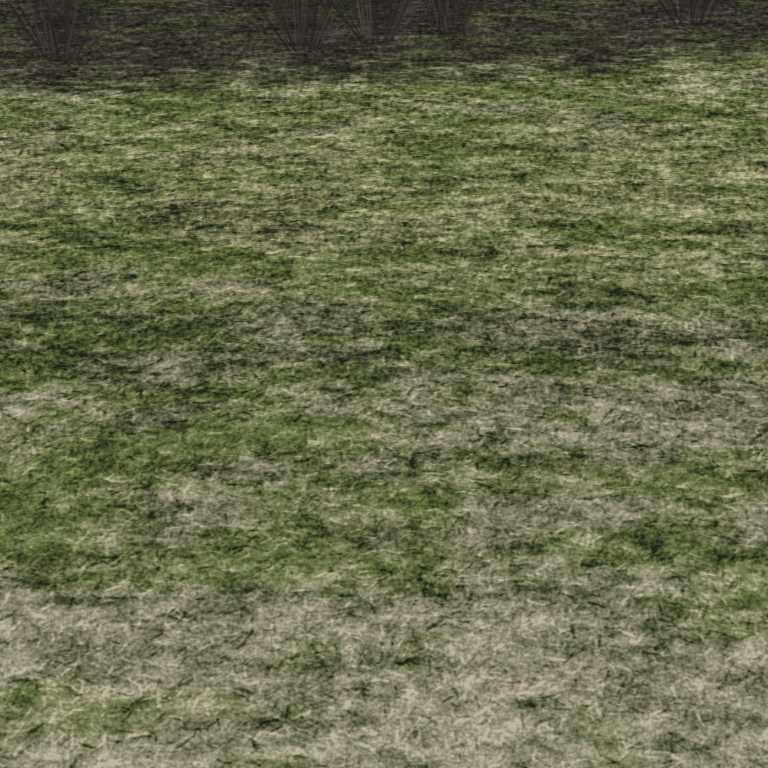
Reproduce this texture procedurally as a Shadertoy shader.

```glsl
// Sloping meadow of green and withered grass, with bare soil and shrubs along the top.

const vec3 GRASS_DARK   = vec3(0.12, 0.14, 0.10);
const vec3 GRASS_MID    = vec3(0.36, 0.405, 0.225);
const vec3 GRASS_LIGHT  = vec3(0.57, 0.62, 0.40);
const vec3 STRAW_DARK   = vec3(0.18, 0.18, 0.14);
const vec3 STRAW_MID    = vec3(0.47, 0.465, 0.37);
const vec3 STRAW_LIGHT  = vec3(0.74, 0.71, 0.61);
const vec3 SOIL_DARK    = vec3(0.08, 0.08, 0.07);
const vec3 SOIL_MID     = vec3(0.22, 0.21, 0.18);
const vec3 SOIL_LIGHT   = vec3(0.42, 0.39, 0.34);
const vec3 MOSS_YELLOW  = vec3(0.52, 0.53, 0.32);
const vec3 TWIG_DARK    = vec3(0.13, 0.12, 0.12);
const vec3 TWIG_LIGHT   = vec3(0.32, 0.29, 0.27);

vec2 hash2(vec2 p) {
    vec3 q = fract(p.xyx * vec3(0.1031, 0.1030, 0.0973));
    q += dot(q, q.yzx + 33.33);
    return fract((q.xx + q.yz) * q.zy);
}

float cornerSlope(vec2 cell, vec2 offset) {
    float angle = 6.2832 * hash2(cell).x;
    return dot(vec2(cos(angle), sin(angle)), offset);
}

// Gradient noise, roughly -1 to 1
float gradientNoise(vec2 p) {
    vec2 i = floor(p), f = fract(p), e = vec2(1.0, 0.0);
    vec2 u = f * f * f * (f * (f * 6.0 - 15.0) + 10.0);
    float low = mix(cornerSlope(i, f), cornerSlope(i + e, f - e), u.x);
    float high = mix(cornerSlope(i + e.yx, f - e.yx), cornerSlope(i + 1.0, f - 1.0), u.x);
    return 1.5 * mix(low, high, u.y);
}

float fbm(vec2 p, int octaves) {
    float sum = 0.0, amplitude = 0.6;
    for (int i = 0; i < octaves; i++) {
        sum += amplitude * gradientNoise(p);
        p = mat2(1.9, 0.5, -0.5, 1.9) * p + 17.3;
        amplitude *= 0.6;
    }
    return sum;
}

// One bent blade per cell; returns signed light and shade
float blades(vec2 p, float seed, float halfWidth, float blur) {
    vec2 cell = floor(p);
    float shade = 0.0;
    for (int k = 0; k < 9; k++) {
        vec2 id = cell + vec2(k % 3, k / 3) - 1.0;
        vec2 place = hash2(id + seed), look = hash2(id + seed + 51.7);
        vec2 q = p - id - place;
        float angle = 0.6 + 2.6 * (look.x - 0.5);
        q = mat2(cos(angle), -sin(angle), sin(angle), cos(angle)) * q;
        q.y += (look.y - 0.5) * 1.2 * q.x * q.x;
        float away = length(vec2(max(abs(q.x) - 0.32, 0.0), q.y));
        float cover = 1.0 - smoothstep(halfWidth - blur, halfWidth + blur, away);
        shade += cover * (fract(look.y * 7.0 + place.x) - 0.5);
    }
    return shade * min(1.0, halfWidth / blur);
}

vec3 ramp(vec3 dark, vec3 mid, vec3 light, float tone) {
    float t = clamp(tone, 0.0, 1.0);
    return t < 0.5 ? mix(dark, mid, 2.0 * t) : mix(mid, light, 2.0 * t - 1.0);
}

float bump(float x, float center, float width) {
    float d = (x - center) / width;
    return exp(-d * d);
}

float segment(vec2 p, vec2 a, vec2 b) {
    vec2 d = b - a;
    return length(p - a - d * clamp(dot(p - a, d) / dot(d, d), 0.0, 1.0));
}

// Fan of bare twigs rising from one root
vec3 drawShrub(vec3 color, vec2 uv, vec2 root, float id, float blur) {
    float rise = uv.y - root.y;
    float mass = bump(uv.x, root.x, 0.02 + 0.45 * max(rise, 0.0)) * smoothstep(-0.01, 0.03, rise);
    color = mix(color, TWIG_DARK, 0.5 * mass);
    for (int i = 0; i < 24; i++) {
        vec2 rnd = hash2(vec2(float(i), id + 3.0));
        vec2 foot = root + vec2((rnd.x - 0.5) * 0.045, 0.012 * rnd.y);
        vec2 tip = root + vec2((rnd.x - 0.5) * 0.13 + 0.03 * (rnd.y - 0.5), 0.06 + 0.06 * rnd.y);
        float twig = 1.0 - smoothstep(0.0003, 0.0008 + blur, segment(uv, foot, tip));
        color = mix(color, mix(TWIG_DARK, TWIG_LIGHT, rnd.y * rnd.y), 0.5 * twig);
    }
    return color;
}

void mainImage(out vec4 fragColor, in vec2 fragCoord) {
    vec2 uv = fragCoord / iResolution.xy;
    float pixel = 1.0 / iResolution.y;

    // Perspective: features shrink and flatten uphill
    float depth = 1.6 - uv.y;
    vec2 ground = vec2(uv.x - 0.5, 2.0) / depth;
    float groundPixel = pixel / depth;

    // Patches, clumps, tufts, grain and blades
    float patches = fbm(ground * vec2(4.0, 11.0) + 4.0, 4);
    float shadows = fbm(ground * vec2(6.0, 16.0) + 31.0, 4);
    float clumps = fbm(ground * vec2(17.0, 32.0) + 9.0, 3);
    float tufts = fbm(ground * vec2(50.0, 62.0) + 0.4 * clumps, 3);
    float grain = gradientNoise(uv * vec2(140.0, 180.0)) + 0.8 * gradientNoise(uv * vec2(230.0, 260.0));
    float strands = 0.0;
    for (int i = 0; i < 5; i++) {
        float scale = 38.0 + 9.0 * float(i);
        strands += blades(ground * scale, 19.0 * float(i), 0.07, 0.02 + scale * groundPixel);
    }
    float tone = 0.5 + 0.31 * tufts + 0.2 * grain + 0.52 * strands + 0.26 * clumps + 0.28 * shadows;
    tone -= 0.14 * bump(uv.y, 0.55, 0.06) + 0.16 * bump(uv.x, 0.22, 0.2) * bump(uv.y, 0.72, 0.04);
    tone += 0.1 * (1.0 - smoothstep(0.0, 0.25, uv.y));

    // Withered areas: foot of the slope, right side, upper bands
    float upper = bump(uv.y, 0.74, 0.11);
    float dryness = 0.55 * (1.0 - smoothstep(0.1, 0.4, uv.y)) + 0.2 * upper
        + 0.5 * bump(uv.x, 0.9, 0.35) * bump(uv.y, 0.47, 0.08);
    float dry = smoothstep(-0.45, 0.55, dryness - 0.12 + 0.85 * patches + 0.55 * clumps + 0.35 * tufts + 0.4 * strands);
    vec3 grass = ramp(GRASS_DARK, GRASS_MID, GRASS_LIGHT, tone);
    vec3 straw = ramp(STRAW_DARK, STRAW_MID, STRAW_LIGHT, tone + 0.04);
    straw = mix(straw, MOSS_YELLOW * (0.4 + 1.2 * tone), 0.3 * upper);
    vec3 color = mix(grass, straw, dry);

    // Bare soil with a ragged edge and some green
    vec3 soil = ramp(SOIL_DARK, SOIL_MID, SOIL_LIGHT, tone);
    soil = mix(soil, grass * 0.7, 0.6 * smoothstep(-0.1, 0.5, patches + 0.4 * clumps));
    float edge = 0.89 + 0.045 * uv.x * uv.x + 0.02 * shadows + 0.015 * clumps;
    color = mix(color, soil, smoothstep(-0.025, 0.025, uv.y - edge));

    // Shrubs
    for (int i = 0; i < 5; i++) {
        float id = float(i);
        vec2 root = vec2(0.08 + 0.205 * id + 0.11 * sin(1.57 * id), 0.92 + 0.012 * id);
        color = drawShrub(color, uv, root, id, pixel);
    }
    fragColor = vec4(clamp(color, 0.0, 1.0), 1.0);
}
```
